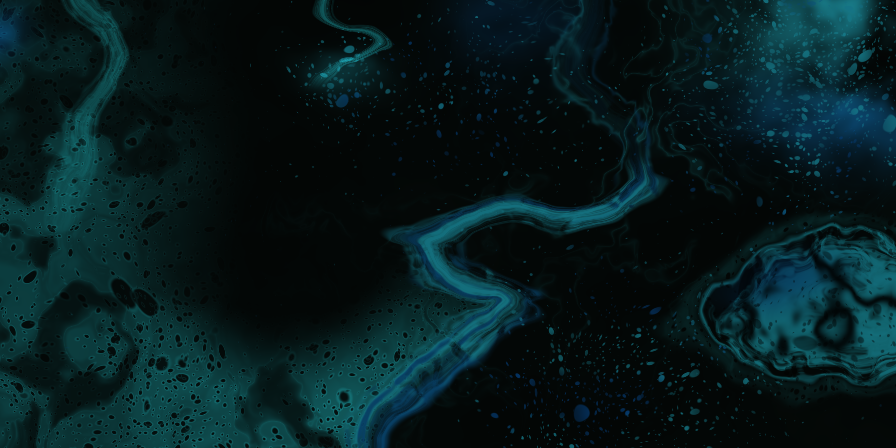
This texture is drawn by a WebGL 1 fragment shader. Its source:

```glsl
precision highp float;
// Dark poured-ink marbling: a stranded river, a bubbly teal wash, a banded pool
// and glowing clouds with scattered droplets. Warped curves give the flow,
// value noise the streaks, and jittered cells the bubbles and drops.
uniform vec2 u_resolution;
#define INK    vec3(0.012, 0.026, 0.022)
#define TEAL   vec3(0.050, 0.315, 0.330)
#define BRIGHT vec3(0.085, 0.480, 0.540)
#define BLUE   vec3(0.015, 0.190, 0.370)
#define WARP 0.11
#define RIVER_WIDTH 0.055
#define WASH_LEVEL 0.95
#define DROP_LEVEL 0.9

float hash(vec2 p) {
  vec3 q = fract(vec3(p.xyx) * 0.1031);
  q += dot(q, q.yzx + 33.33);
  return fract((q.x + q.y) * q.z);
}
float noise(vec2 p) {
  vec2 i = floor(p), f = fract(p);
  f = f * f * (3.0 - 2.0 * f);
  return mix(mix(hash(i), hash(i + vec2(1, 0)), f.x),
             mix(hash(i + vec2(0, 1)), hash(i + vec2(1, 1)), f.x), f.y);
}
float fbm(vec2 p) {
  float sum = 0.0, amp = 0.53;
  for (int i = 0; i < 4; i++) {
    sum += amp * noise(p);
    p = mat2(1.6, 1.2, -1.2, 1.6) * p + 7.3;
    amp *= 0.5;
  }
  return sum;
}
float glow(vec2 p, float x, float y, float rx, float ry) {
  vec2 d = (p - vec2(x, y)) / vec2(rx, ry);
  return exp(-dot(d, d));
}
// Scattered ovals: x is the filled shape, y its thin rim
vec2 cells(vec2 p, float scale, float fill) {
  vec2 g = floor(p * scale), f = fract(p * scale), shape = vec2(0.0);
  float soft = max(0.05, 0.8 * scale / u_resolution.y);
  for (int j = -1; j <= 1; j++) {
    for (int i = -1; i <= 1; i++) {
      vec2 o = vec2(float(i), float(j)), id = g + o + scale;
      float size = hash(id + 31.7), turn = 6.28 * hash(id + 57.1);
      float grow = smoothstep(0.0, 0.12, fill - hash(id + 83.9));
      vec2 d = f - o - 0.15 - 0.7 * vec2(hash(id), hash(id + 11.3));
      d *= mat2(cos(turn), sin(turn), -sin(turn), cos(turn));
      d.x *= 1.0 + 0.8 * hash(id + 5.9);
      float edge = length(d) - grow * mix(0.10, 0.42, size * size * size);
      shape = max(shape, grow * vec2(1.0 - smoothstep(-soft, soft, edge),
                  1.0 - smoothstep(0.0, soft * 1.6, abs(edge - soft))));
    }
  }
  return shape;
}
float riverX(float y) {
  return 0.83 + 0.25 * smoothstep(0.0, 0.29, y) + 0.06 * glow(vec2(y), 0.31, 0.31, 0.06, 0.06)
       - 0.09 * smoothstep(0.30, 0.43, y) + 0.44 * smoothstep(0.46, 0.60, y)
       - 0.17 * smoothstep(0.66, 0.84, y) + 0.06 * smoothstep(0.86, 1.0, y);
}
// Soft-edged band filled with fine strands that follow its length
float strands(float d, float along, float width) {
  float body = 1.0 - smoothstep(0.6, 1.0, abs(d) / width);
  return body * smoothstep(0.15, 0.75, fbm(vec2(d / width * 4.5 + 9.0, along * 5.0)));
}

void main() {
  vec2 p = gl_FragCoord.xy / u_resolution.y;
  p.x *= 2.0 * u_resolution.y / u_resolution.x;
  vec2 bend = vec2(fbm(p * 4.5), fbm(p * 4.5 + 19.0)) - 0.5;
  vec2 q = p + WARP * bend;
  float cloud = fbm(q * 5.0 + 3.0), swirl = fbm(q * vec2(7.0, 4.0) + 4.0 * bend);
  float wisp = exp(-45.0 * abs(swirl - 0.5));
  vec3 color = INK * (0.7 + 0.6 * cloud);

  // River coordinates: signed distance across, height along
  float y = q.y - 0.035 * sin(14.0 * (q.x - 1.0)) * glow(q, 1.22, 0.53, 0.22, 0.1);
  float slope = (riverX(y + 0.005) - riverX(y - 0.005)) / 0.01;
  float river = (q.x - riverX(y)) / sqrt(1.0 + slope * slope);

  // Teal wash, pierced by dark bubbles with pale rims
  float side = (1.0 - smoothstep(0.12, 0.58, q.x)) * (0.65 - 0.35 * smoothstep(0.5, 1.0, q.y));
  float shore = 0.5 - 0.25 * smoothstep(0.2, 0.65, q.x) + 0.14 * smoothstep(0.7, 0.97, q.x);
  float wash = (1.0 - smoothstep(-0.2, 0.06, q.y - shore)) * (0.6 + 0.4 * glow(q, 0.65, 0.12, 0.3, 0.2));
  wash = max(side, wash) * (1.0 - smoothstep(-0.03, 0.03, river));
  wash *= 0.25 + 0.85 * smoothstep(0.25, 0.72, swirl) + 0.3 * wisp;
  vec2 holes = cells(q, 13.0, 0.2);
  holes = max(holes, cells(q + 3.1, 30.0, 0.9 * cloud));
  holes = max(holes, cells(q + 5.7, 62.0, 1.5 * cloud - 0.15));
  color += WASH_LEVEL * wash * TEAL * (1.0 - 0.9 * holes.x + 0.35 * holes.y);

  // Clouds of light and blue pigment
  float haze = smoothstep(0.2, 0.75, cloud);
  color += BRIGHT * haze * (1.2 * glow(q, 1.93, 0.97, 0.25, 0.2) + 0.5 * glow(q, 0.78, 0.85, 0.08, 0.05));
  color += BLUE * haze * (1.1 * glow(q, 1.9, 0.74, 0.23, 0.1) + 0.4 * glow(q, 1.15, 0.95, 0.13, 0.13)
         + 0.8 * glow(q, 0.0, 0.92, 0.06, 0.05));
  color += TEAL * 0.3 * wisp * glow(q, 1.45, 0.75, 0.22, 0.4);

  // Droplets
  float spray = 0.05 + 0.85 * glow(p, 1.82, 0.85, 0.24, 0.24) + 0.5 * glow(p, 1.4, 0.14, 0.28, 0.2)
              + 0.75 * glow(p, 0.77, 0.82, 0.09, 0.07) + 0.27 * glow(p, 1.05, 0.8, 0.28, 0.2);
  float drops = max(cells(q, 24.0, spray * 0.5).x, cells(q + 2.3, 46.0, spray).x);
  drops = max(drops, 0.8 * cells(q + 8.1, 80.0, spray * 1.2).x);
  vec3 dropColor = mix(BRIGHT, BLUE * 1.2, smoothstep(0.5, 0.8, noise(p * 9.0)));
  color = mix(color, dropColor, DROP_LEVEL * drops * (0.3 + 0.7 * noise(p * 25.0)));

  // River: full strands below, an open channel of thin lines above
  float width = RIVER_WIDTH * (0.6 + 0.8 * cloud) * (1.0 - 0.4 * smoothstep(0.42, 0.6, y));
  float flow = strands(river, y + swirl, width);
  float lines = exp(-pow((abs(river + 0.08 * (swirl - 0.5)) - 0.035) / 0.005, 2.0));
  float tint = 0.75 * smoothstep(0.4, 0.7, noise(vec2(river * 80.0, y * 6.0 + 3.0 * swirl)));
  color += TEAL * 0.35 * wisp * exp(-abs(river) / 0.06);
  color = mix(color, mix(BRIGHT * 0.9, BLUE, tint),
              mix(flow, 0.15 * flow + 0.5 * lines * cloud, smoothstep(0.56, 0.66, y)));

  // Pale ribbons at the top left
  float ribbon = q.x - 0.16 - 0.09 * glow(q.yy, 0.88, 0.88, 0.13, 0.13);
  color += TEAL * 0.8 * strands(ribbon, q.y + swirl, 0.04) * smoothstep(0.3, 0.9, q.y);
  float curl = q.x - 0.72 - 0.14 * glow(q.yy, 0.9, 0.9, 0.07, 0.07);
  color += TEAL * strands(curl, q.y, 0.025) * smoothstep(0.80, 0.87, q.y);

  // Banded pool at the right
  vec2 local = vec2(q.x - 1.9, q.y - 0.33 - 0.15 * (q.x - 1.9)) / vec2(0.32, 0.15);
  float ring = length(local + 0.5 * bend);
  float bands = fbm(vec2(ring * 8.0, 5.0 * swirl + q.x * 3.0));
  float vein = exp(-pow((cloud - 0.5 + 0.3 * local.y) / 0.04, 2.0)) * smoothstep(1.0, 0.5, ring);
  vec3 poolColor = mix(INK, mix(TEAL, BRIGHT, bands), smoothstep(0.25, 0.6, bands + 0.15 * wisp));
  poolColor = mix(poolColor, BLUE, 0.6 * glow(local, -0.4, 0.35, 0.4, 0.35));
  poolColor *= (1.0 - 0.9 * vein) * (1.0 - 0.45 * holes.x);
  color = mix(color, poolColor, 0.95 - 0.95 * smoothstep(0.93, 1.0, ring));
  color += TEAL * 0.5 * (1.0 - holes.x) * bands * exp(-pow((ring - 1.1) / 0.1, 2.0));
  gl_FragColor = vec4(color, 1.0);
}
```
